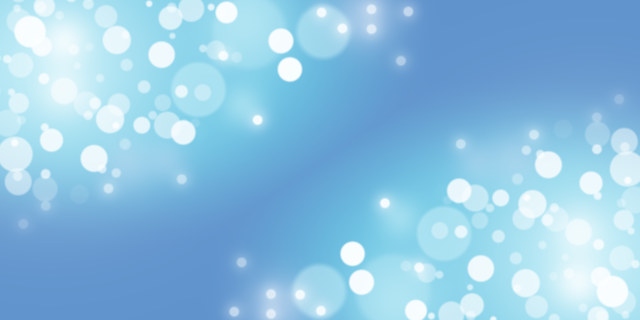
Give the GLSL for this background, as a Shadertoy shader.

```glsl
// Bokeh lights over a blue field: two clusters in opposite corners, the second
// being the first turned by half a circle. Each has a cyan wash, milky haze,
// a few leading discs and glints, and hashed grids of scattered lights.

#define DEEP_BLUE vec3(0.375, 0.575, 0.80)
#define CYAN vec3(0.41, 0.77, 0.89)
#define HAZE vec3(0.80, 0.945, 0.975)
#define LILAC vec3(0.80, 0.86, 0.95)
#define LIGHT vec3(0.985, 0.995, 1.0)
#define CLUSTER_SIZE vec2(0.74, 0.61)
#define TURN_SHIFT vec2(0.008, 0.010)
#define EDGE 0.004

// Leading discs: centre, radius, opacity
const vec4 DISCS[12] = vec4[12](
    vec4(0.878, 0.128, 0.039, 0.95), vec4(0.906, 0.217, 0.038, 0.98),
    vec4(0.708, 0.039, 0.034, 0.95), vec4(0.573, 0.414, 0.038, 0.85),
    vec4(0.523, 0.391, 0.042, 0.50), vec4(0.344, 0.372, 0.044, 0.75),
    vec4(0.294, 0.495, 0.042, 0.85), vec4(0.161, 0.438, 0.036, 0.85),
    vec4(0.047, 0.482, 0.055, 0.65), vec4(0.057, 0.568, 0.042, 0.50),
    vec4(0.094, 0.099, 0.049, 0.95), vec4(0.365, 0.125, 0.044, 0.75));

// Outlying glints: centre, brightness
const vec3 GLINTS[12] = vec3[12](
    vec3(0.805, 0.375, 0.95), vec3(1.276, 0.036, 0.60), vec3(1.253, 0.190, 0.50),
    vec3(1.005, 0.039, 0.90), vec3(1.070, 0.089, 0.90), vec3(1.161, 0.029, 0.70),
    vec3(1.161, 0.091, 0.70), vec3(0.698, 0.174, 0.90), vec3(0.568, 0.560, 0.55),
    vec3(0.339, 0.589, 0.60), vec3(0.143, 0.643, 0.35), vec3(0.073, 0.700, 0.25));

vec4 hash4(vec2 p) {
    vec4 h = fract(p.xyxy * vec4(0.1031, 0.1030, 0.0973, 0.1099));
    h += dot(h, h.wzxy + 33.33);
    return fract((h.xxyz + h.yzzw) * h.zywx);
}

float disc(vec2 p, float radius, float softness) {
    float edge = max(softness, 1.5 / iResolution.y);
    return 1.0 - smoothstep(-edge, edge, length(p) - radius);
}

float glow(vec2 p, float radius) {
    return exp(-dot(p, p) / (radius * radius));
}

float glint(vec2 p) {
    return min(1.0, 0.8 * disc(p, 0.014, 0.006) + 0.45 * glow(p, 0.032));
}

// Combined opacity of lights in jittered cells, thinning out from the corner
float scatter(vec2 q, float cell, vec2 radii, float seed) {
    float clear = 1.0;
    vec2 home = floor(q / cell);
    for (int j = -1; j <= 1; j++)
    for (int i = -1; i <= 1; i++) {
        vec2 id = home + vec2(i, j);
        vec4 h = hash4(id + seed);
        vec2 centre = (id + 0.1 + 0.8 * h.xy) * cell;
        float reach = length(centre / CLUSTER_SIZE);
        float keep = step(h.w, 1.1 - 0.6 * reach) * (1.0 - smoothstep(0.95, 1.1, reach));
        float radius = mix(radii.x, radii.y, h.z);
        float opacity = mix(0.25, 0.9, fract(h.z * 7.3 + h.x));
        clear *= 1.0 - keep * opacity * disc(q - centre, radius, EDGE);
    }
    return 1.0 - clear;
}

float cyanWash(vec2 q) {
    return 1.0 - smoothstep(0.5, 1.15, length((q - vec2(0.35, 0.15)) / vec2(0.9, 0.55)));
}

vec3 addHaze(vec3 col, vec2 q) {
    float milk = 0.90 * glow((q - vec2(0.16, 0.20)) / vec2(1.1, 1.0), 0.38);
    col = mix(col, HAZE, milk);
    col = mix(col, HAZE, 0.55 * glow(q - vec2(0.77, 0.07), 0.15));
    col = mix(col, HAZE, 0.50 * glow(q - vec2(0.76, 0.33), 0.065));
    col = mix(col, LILAC, 0.60 * glow(q - vec2(1.14, 0.05), 0.10));
    col = mix(col, LILAC, 0.40 * glow(q - vec2(0.40, 0.51), 0.08));
    col = mix(col, LILAC, 0.35 * glow(q - vec2(0.52, 0.50), 0.06));
    // Large pale discs
    col = mix(col, HAZE, 0.50 * disc(q - vec2(0.62, 0.28), 0.085, 0.008));
    col = mix(col, HAZE, 0.50 * disc(q - vec2(1.01, 0.10), 0.083, 0.012));
    col = mix(col, HAZE, 0.30 * disc(q - vec2(0.78, 0.10), 0.115, 0.015));
    // Blurred bright spots
    col = mix(col, LIGHT, 0.80 * glow(q - vec2(0.20, 0.13), 0.075));
    return mix(col, LIGHT, 0.60 * glow(q - vec2(0.20, 0.28), 0.08));
}

vec3 addLights(vec3 col, vec2 q) {
    col = mix(col, LIGHT, scatter(q, 0.115, vec2(0.024, 0.043), 17.0));
    col = mix(col, LIGHT, scatter(q, 0.085, vec2(0.009, 0.020), 53.0));
    for (int i = 0; i < 12; i++) {
        vec4 d = DISCS[i];
        col = mix(col, LIGHT, d.w * disc(q - d.xy, d.z, EDGE));
        vec3 g = GLINTS[i];
        col = mix(col, LIGHT, g.z * glint(q - g.xy));
    }
    return col;
}

void mainImage(out vec4 fragColor, in vec2 fragCoord) {
    vec2 uv = fragCoord / iResolution.y;
    float aspect = iResolution.x / iResolution.y;

    // Distances from the upper left corner, and the same after a half turn
    vec2 near = vec2(uv.x, 1.0 - uv.y);
    vec2 turned = vec2(aspect, 1.0) + TURN_SHIFT - near;

    vec3 col = mix(DEEP_BLUE, CYAN, max(cyanWash(near), cyanWash(turned)));
    col = addHaze(addHaze(col, near), turned);
    col = addLights(addLights(col, near), turned);
    fragColor = vec4(col, 1.0);
}
```
